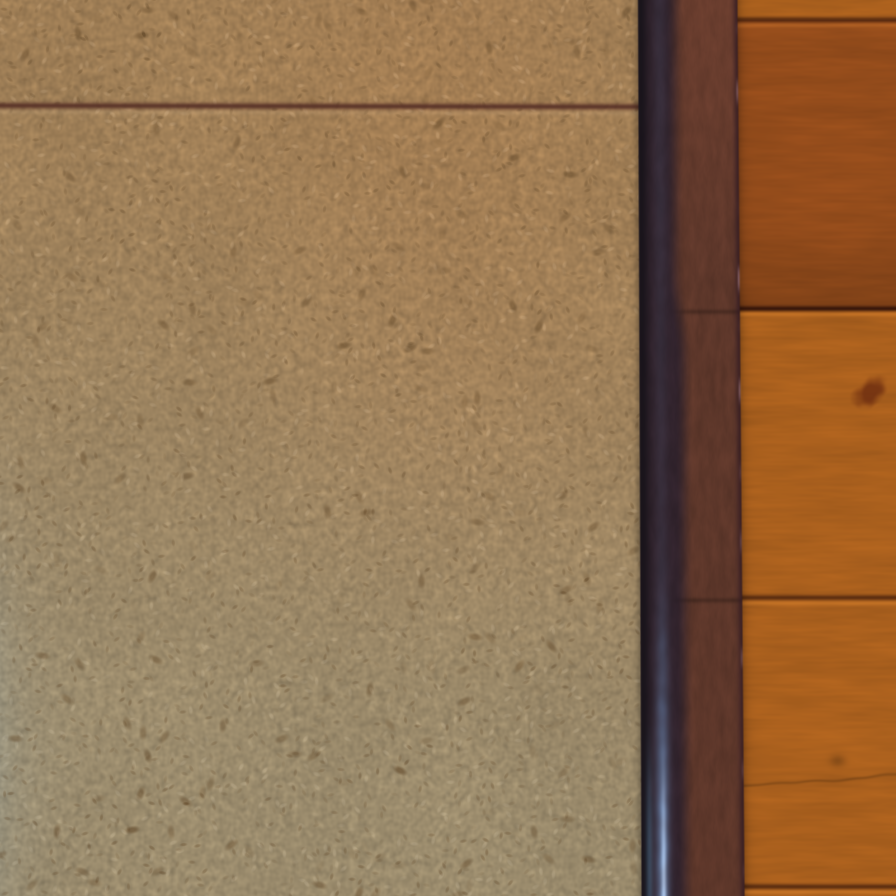
Reproduce this texture procedurally as a three.js fragment shader.

```glsl
varying vec2 vUv;

#define BOARD_TOP vec3(0.625, 0.495, 0.335)
#define BOARD_LOW vec3(0.605, 0.545, 0.425)
#define FLECK_TINT vec3(0.38, 0.28, 0.16)
#define TRIM_DARK vec3(0.19, 0.135, 0.17)
#define TRIM_BROWN vec3(0.365, 0.215, 0.165)
#define SHEEN vec3(0.40, 0.50, 0.66)
#define PLANK_AMBER vec3(0.665, 0.375, 0.115)
#define PLANK_RED vec3(0.575, 0.295, 0.105)
#define SEAM_DARK vec3(0.22, 0.09, 0.04)
#define PLANK_HEIGHT 0.3225
#define SEAM_BASE 0.0105
#define GROOVE_Y 0.8815

vec2 hash2(vec2 p) {
  vec3 q = fract(p.xyx * vec3(0.1031, 0.1030, 0.0973));
  q += dot(q, q.yzx + 33.33);
  return fract((q.xx + q.yz) * q.zy);
}

float gradientNoise(vec2 p) {
  vec2 cell = floor(p), f = fract(p);
  vec2 w = f * f * f * (f * (f * 6.0 - 15.0) + 10.0);
  vec2 o = vec2(0.0, 1.0);
  float a = dot(hash2(cell) * 2.0 - 1.0, f);
  float b = dot(hash2(cell + o.yx) * 2.0 - 1.0, f - o.yx);
  float c = dot(hash2(cell + o.xy) * 2.0 - 1.0, f - o.xy);
  float d = dot(hash2(cell + o.yy) * 2.0 - 1.0, f - o.yy);
  return mix(mix(a, b, w.x), mix(c, d, w.x), w.y);
}

float fbm(vec2 p) {
  float sum = 0.0, amp = 1.0;
  for (int i = 0; i < 4; i++) {
    sum += amp * gradientNoise(p);
    p = p * 2.03 + 17.1;
    amp *= 0.5;
  }
  return sum;
}

// Soft line of half width w around d = 0
float line(float d, float w) {
  return exp(-d * d / (w * w));
}

vec2 rotate(vec2 p, float a) {
  return vec2(cos(a) * p.x + sin(a) * p.y, cos(a) * p.y - sin(a) * p.x);
}

// Small elongated chips, one per jittered cell, with random strength
float flecks(vec2 uv, float scale, float density) {
  vec2 p = uv * scale, cell = floor(p);
  float cover = 0.0;
  for (int j = -1; j <= 1; j++) {
    for (int i = -1; i <= 1; i++) {
      vec2 id = cell + vec2(float(i), float(j));
      vec2 place = hash2(id + scale), kind = hash2(id + 57.3);
      vec2 q = rotate(p - id - place, kind.x * 6.283) * vec2(2.4, 4.8);
      float strength = smoothstep(1.0 - density, 1.0, kind.y);
      cover = max(cover, strength * (1.0 - smoothstep(0.25, 1.1, length(q))));
    }
  }
  return cover;
}

vec3 board(vec2 uv) {
  float fade = smoothstep(0.95, 0.05, uv.y + 0.22 * (uv.x - 0.35));
  vec3 c = mix(BOARD_TOP, BOARD_LOW, fade);
  c += vec3(0.018, 0.0, -0.008) * line(uv.x - 0.5, 0.2) * smoothstep(0.2, 0.6, uv.y);
  c += vec3(-0.01, 0.025, 0.06) * exp(-uv.x * 28.0) * line(uv.y - 0.15, 0.25);
  c *= 1.0 + 0.04 * fbm(uv * 7.0);
  // Pressed fibre texture
  c *= 1.0 + 0.13 * gradientNoise(uv * 95.0) + 0.12 * gradientNoise(uv * vec2(190.0, 170.0));
  float patchy = 0.8 + 0.5 * fbm(uv * 9.0 + 4.0);
  float chips = 0.38 * flecks(uv, 85.0, 0.6) + 0.55 * flecks(uv + 0.31, 42.0, 0.25);
  c = mix(c, FLECK_TINT, clamp(chips * patchy, 0.0, 0.8));
  c += 0.06 * flecks(uv + 0.73, 75.0, 0.5);
  // Horizontal groove
  float d = uv.y - GROOVE_Y - 0.002 * (0.35 - uv.x);
  c += 0.035 * line(d + 0.007, 0.003);
  return mix(c, vec3(0.34, 0.19, 0.15), 0.88 * line(d, 0.0036));
}

vec3 trim(vec2 uv, float leftEdge, float rightEdge) {
  float inset = uv.x - leftEdge;
  float bend = mix(0.052, 0.043, smoothstep(0.6, 0.7, uv.y));
  vec3 c = mix(TRIM_DARK, TRIM_BROWN, smoothstep(bend - 0.012, bend + 0.008, inset));
  c *= 1.0 + 0.14 * fbm(uv * vec2(90.0, 30.0));
  c += vec3(0.05, 0.025, 0.015) * smoothstep(0.65, 1.0, uv.y) * smoothstep(0.04, 0.06, inset);
  // Rounded glossy edge, brightest near the bottom
  c = mix(c, vec3(0.085, 0.07, 0.095), 0.85 * line(inset - 0.003, 0.008));
  float gloss = 0.12 + 0.75 * smoothstep(0.42, 0.03, uv.y);
  gloss *= 0.9 + 0.35 * gradientNoise(uv * vec2(60.0, 45.0));
  c = mix(c, SHEEN, gloss * line(inset - 0.024, 0.0075));
  c += vec3(0.28, 0.30, 0.30) * line(inset - 0.025, 0.003) * smoothstep(0.2, 0.0, uv.y);
  c += vec3(0.08, 0.16, 0.20) * line(inset - 0.009, 0.004) * smoothstep(0.22, 0.04, uv.y);
  // Faint joints and the shadowed right border
  float joints = line(uv.y - 0.652, 0.003) + line(uv.y - 0.33, 0.003);
  c *= 1.0 - 0.22 * joints * smoothstep(0.03, 0.06, inset);
  return mix(c, vec3(0.19, 0.10, 0.13), 0.75 * line(uv.x - rightEdge, 0.005));
}

vec3 planks(vec2 uv, float leftEdge) {
  float row = (uv.y - SEAM_BASE) / PLANK_HEIGHT, id = floor(row);
  float red = 1.0 - step(0.5, abs(id - 2.0));
  vec3 c = mix(PLANK_AMBER, PLANK_RED, red);
  c *= 1.0 - 0.12 * red * smoothstep(0.35, 0.0, fract(row));
  // Long horizontal grain
  c *= 1.0 + 0.09 * fbm(vec2(uv.x * 7.0, uv.y * 42.0 + id * 9.0));
  c *= 1.0 + 0.06 * gradientNoise(vec2(uv.x * 22.0, uv.y * 210.0));
  float vein = uv.y - 0.128 - 0.07 * (uv.x - 0.9) - 0.006 * gradientNoise(uv * 25.0);
  c *= 1.0 - 0.16 * line(vein, 0.002);
  // Knots
  vec2 k = rotate(uv - vec2(0.971, 0.5625), 0.7);
  float knot = length(k / vec2(0.021, 0.013)) + 0.3 * gradientNoise(uv * 90.0);
  c = mix(c, vec3(0.42, 0.17, 0.06), 0.8 * smoothstep(1.25, 0.4, knot));
  c *= 1.0 - 0.22 * line(length((uv - vec2(0.935, 0.151)) / vec2(1.3, 1.0)), 0.007);
  // Seams between planks, deepest under the red one
  float d = (fract(row + 0.5) - 0.5) * PLANK_HEIGHT;
  float deep = line(uv.y - SEAM_BASE - 2.0 * PLANK_HEIGHT, 0.03);
  c += vec3(0.10, 0.07, 0.03) * line(d + 0.006, 0.003);
  c = mix(c, SEAM_DARK, (0.66 + 0.32 * deep) * line(d, 0.0032));
  return c * (1.0 - 0.25 * exp(-max(uv.x - leftEdge, 0.0) * 220.0));
}

void main() {
  vec2 uv = vUv;
  float trimLeft = 0.716 - 0.004 * uv.y;
  float trimRight = 0.831 - 0.008 * uv.y;
  float soft = 0.0014;
  vec3 c = board(uv) * (1.0 - 0.2 * line(uv.x - trimLeft, 0.005));
  c = mix(c, trim(uv, trimLeft, trimRight), smoothstep(-soft, soft, uv.x - trimLeft));
  c = mix(c, planks(uv, trimRight), smoothstep(-soft, soft, uv.x - trimRight));
  // Broken glint along the trim border
  float glint = smoothstep(0.0, 0.4, gradientNoise(vec2(3.0, uv.y * 24.0)));
  c += vec3(0.22, 0.19, 0.20) * glint * line(uv.x - trimRight + 0.001, 0.0015);
  gl_FragColor = vec4(clamp(c, 0.0, 1.0), 1.0);
}
```
